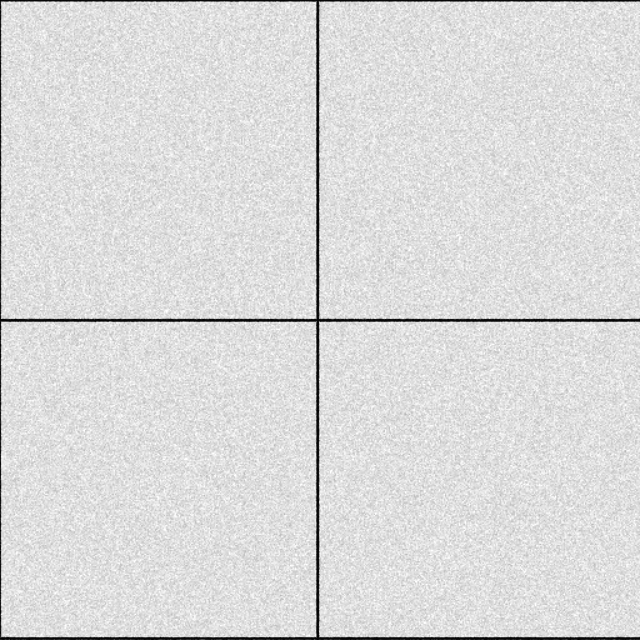
A WebGL 1 fragment shader for this pattern:

```glsl
precision highp float;
// Two by two pale speckled tiles divided by thin, slightly rough black joints.

uniform vec2 u_resolution;

const vec3 TILE_COLOR = vec3(0.875);
const vec3 JOINT_COLOR = vec3(0.025);
const float GRAIN_CELLS = 512.0;      // grain cells across the canvas
const float GRAIN_CONTRAST = 0.104;
const float JOINT_GRAIN = 0.015;
const vec2 JOINT_ORIGIN = vec2(-0.0005, 0.0022);
const vec2 JOINT_SPACING = vec2(0.497, 0.4973);
const vec2 JOINT_DRIFT = vec2(0.006, 0.0015); // gradual widening of the tiles
const float JOINT_HALF_WIDTH = 0.0022;
const float JOINT_SOFTNESS = 0.0013;
const float JOINT_ROUGHNESS = 0.0003;

float hash(vec2 p) {
  vec3 q = fract(vec3(p.xyx) * 0.1031);
  q += dot(q, q.yzx + 33.33);
  return fract((q.x + q.y) * q.z);
}

// Sum of uniform samples: a bell-shaped value centred on zero.
float bellHash(vec2 cell) {
  float sum = -2.0;
  for (int i = 0; i < 4; i++) {
    sum += hash(cell + float(i) * vec2(37.7, 71.3) + 11.0);
  }
  return sum;
}

// Bilinear grain whose lattice lies on the cell centres.
float grain(vec2 uv) {
  vec2 p = uv * GRAIN_CELLS - 0.5;
  vec2 cell = floor(p);
  vec2 f = p - cell;
  float low = mix(bellHash(cell), bellHash(cell + vec2(1.0, 0.0)), f.x);
  float high = mix(bellHash(cell + vec2(0.0, 1.0)), bellHash(cell + 1.0), f.x);
  return mix(low, high, f.y);
}

// Distance to the nearest joint centre line, vertical or horizontal.
float jointDistance(vec2 uv) {
  float nearest = 1.0;
  for (int i = 0; i < 3; i++) {
    float n = float(i);
    vec2 line = JOINT_ORIGIN + n * JOINT_SPACING + n * (n - 1.0) * JOINT_DRIFT;
    vec2 d = abs(uv - line);
    nearest = min(nearest, min(d.x, d.y));
  }
  return nearest;
}

void main() {
  vec2 uv = gl_FragCoord.xy / u_resolution;
  float speckle = grain(uv);

  // Speckled tile surface
  vec3 tile = TILE_COLOR + GRAIN_CONTRAST * speckle;
  vec3 joint = JOINT_COLOR + JOINT_GRAIN * speckle;

  // Joints with softened, grainy borders
  float pixel = 1.0 / min(u_resolution.x, u_resolution.y);
  float feather = max(JOINT_SOFTNESS, 0.6 * pixel);
  float edge = jointDistance(uv) - JOINT_HALF_WIDTH + JOINT_ROUGHNESS * speckle;
  float coverage = 1.0 - smoothstep(-feather, feather, edge);

  gl_FragColor = vec4(clamp(mix(tile, joint, coverage), 0.0, 1.0), 1.0);
}
```
